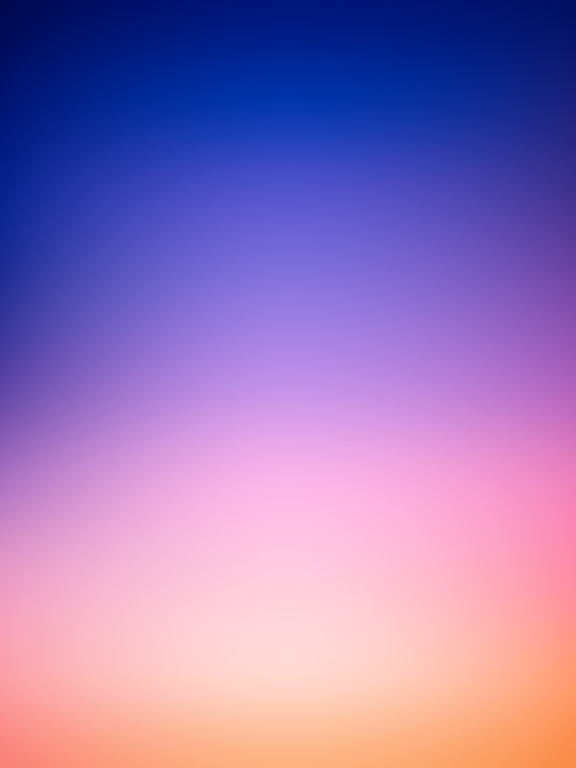
Write a Shadertoy shader that draws this texture.

```glsl
// A blurred twilight sky: deep blue falls through violet and pink to peach.
// Three vertical colour ramps (left, centre, right) are sampled with a smooth
// spline, then blended sideways so the middle glows and the edges darken.

const int STOPS = 9;

// Colour stops, evenly spaced from the bottom to the top.
const vec3 LEFT_EDGE[STOPS] = vec3[STOPS](
    vec3(0.98, 0.50, 0.47), vec3(0.98, 0.62, 0.66), vec3(0.91, 0.60, 0.77),
    vec3(0.66, 0.44, 0.75), vec3(0.35, 0.26, 0.64), vec3(0.14, 0.18, 0.58),
    vec3(0.02, 0.13, 0.55), vec3(0.00, 0.07, 0.43), vec3(0.00, 0.03, 0.30));

const vec3 CENTRE[STOPS] = vec3[STOPS](
    vec3(0.99, 0.70, 0.50), vec3(1.00, 0.85, 0.82), vec3(1.00, 0.80, 0.87),
    vec3(0.98, 0.71, 0.91), vec3(0.76, 0.57, 0.91), vec3(0.54, 0.46, 0.87),
    vec3(0.33, 0.33, 0.80), vec3(0.00, 0.20, 0.66), vec3(0.00, 0.08, 0.47));

const vec3 RIGHT_EDGE[STOPS] = vec3[STOPS](
    vec3(0.98, 0.54, 0.27), vec3(1.00, 0.60, 0.45), vec3(0.99, 0.55, 0.64),
    vec3(0.93, 0.50, 0.73), vec3(0.68, 0.38, 0.73), vec3(0.46, 0.28, 0.65),
    vec3(0.25, 0.19, 0.55), vec3(0.10, 0.12, 0.47), vec3(0.00, 0.06, 0.38));

// Catmull-Rom curve from b to c.
vec3 spline(vec3 a, vec3 b, vec3 c, vec3 d, float t) {
    vec3 slopeB = 0.5 * (c - a);
    vec3 slopeC = 0.5 * (d - b);
    vec3 quadratic = 3.0 * (c - b) - 2.0 * slopeB - slopeC;
    vec3 cubic = 2.0 * (b - c) + slopeB + slopeC;
    return b + t * (slopeB + t * (quadratic + t * cubic));
}

// Colour of a ramp at a height from 0 to 1.
vec3 sampleRamp(vec3 ramp[STOPS], float height) {
    float position = clamp(height, 0.0, 1.0) * float(STOPS - 1);
    int i = min(int(position), STOPS - 2);
    return spline(ramp[max(i - 1, 0)], ramp[i], ramp[i + 1],
                  ramp[min(i + 2, STOPS - 1)], position - float(i));
}

// Curved falloff from the middle column (0) to either side (1).
float edgeWeight(float side, float power) {
    return pow(abs(side), power);
}

void mainImage(out vec4 fragColor, in vec2 fragCoord) {
    vec2 uv = fragCoord / iResolution.xy;
    float side = 2.0 * uv.x - 1.0;

    vec3 middle = sampleRamp(CENTRE, uv.y);
    vec3 edge = side < 0.0 ? sampleRamp(LEFT_EDGE, uv.y)
                           : sampleRamp(RIGHT_EDGE, uv.y);

    vec3 sky = mix(middle, edge, edgeWeight(side, 1.7));
    fragColor = vec4(clamp(sky, 0.0, 1.0), 1.0);
}
```
